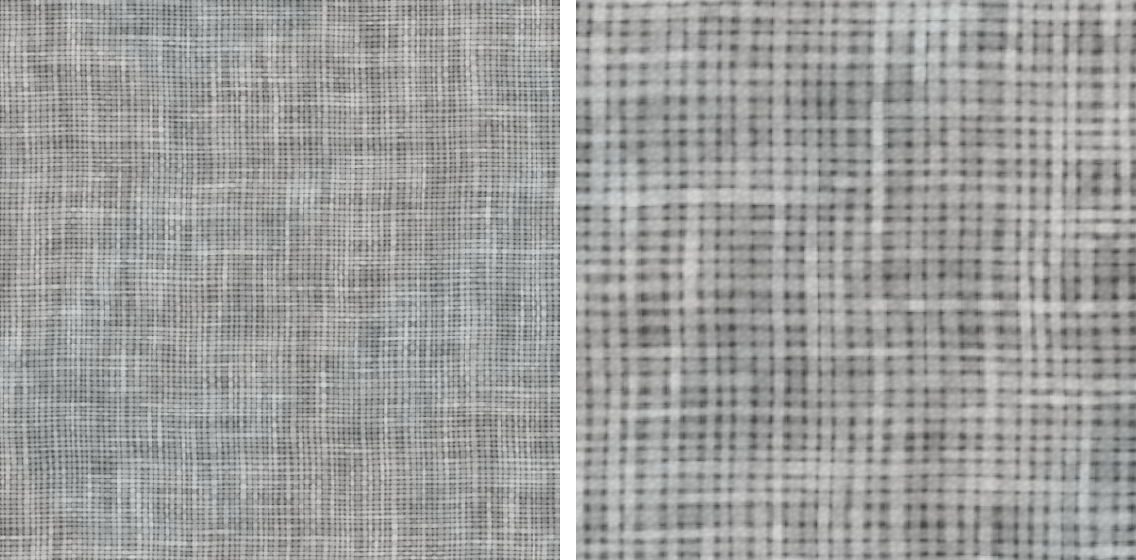
Left: the whole. Right: its middle third, enlarged.
A Shadertoy shader for this texture:

```glsl
const vec2 THREADS = vec2(96.0, 110.0);
const vec3 WARM = vec3(1.008, 1.0, 0.988);
const vec3 COOL = vec3(0.985, 1.003, 1.003);

float hash(vec2 p) {
    p = fract(p * vec2(0.1031, 0.1137));
    p += dot(p, p.yx + 33.33);
    return fract((p.x + p.y) * p.x * 17.3);
}

// Layered sines with phases picked by the seed, roughly -1 to 1
float drift(float x, float seed) {
    float sum = 0.0;
    float amp = 0.5;
    for (int i = 0; i < 3; i++) {
        float phase = 6.2832 * hash(vec2(seed, float(i) * 7.0 + 3.0));
        sum += amp * sin(x + phase);
        x *= 2.3;
        amp *= 0.62;
    }
    return sum;
}

// Distance to the nearest jittered cell point
float cellular(vec2 p) {
    vec2 cell = floor(p);
    float nearest = 2.0;
    for (int j = -1; j <= 1; j++) {
        for (int i = -1; i <= 1; i++) {
            vec2 c = cell + vec2(i, j);
            vec2 point = c + vec2(hash(c), hash(c + 57.0));
            nearest = min(nearest, length(p - point));
        }
    }
    return nearest;
}

// Coverage (x) and tone (y) of one yarn running along the second axis
vec2 yarn(float across, float along, float seed, float soft) {
    float id = floor(across) + seed;
    float center = 0.5 + 0.07 * drift(along * 32.0, id + 5.0);
    float width = 0.32 + 0.07 * drift(along * 14.0, id + 11.0)
                + 0.07 * (hash(vec2(id, 2.0)) - 0.5);
    float d = abs(fract(across) - center);
    float cover = 1.0 - smoothstep(width - soft, width + soft, d);
    float tone = 0.11 * drift(along * 11.0, id)
               + 0.05 * drift(along * 45.0, id + 23.0)
               + 0.07 * (hash(vec2(id, 9.0)) - 0.5);
    return vec2(cover, tone);
}

// Uneven spacing and gentle bending of the yarns
vec2 bend(vec2 uv) {
    vec2 p = uv * THREADS;
    p.x += 0.4 * drift(uv.x * 40.0, 301.0) + 0.25 * drift(uv.y * 9.0, 302.0);
    p.y += 0.35 * drift(uv.y * 43.0, 303.0) + 0.3 * drift(uv.x * 8.0, 304.0);
    return p;
}

// Broad streaks across groups of yarns
float streaks(vec2 uv) {
    float columns = drift(uv.x * 55.0 + 1.5 * sin(uv.y * 7.0), 401.0);
    float rows = drift(uv.y * 48.0 + 1.5 * sin(uv.x * 6.0), 402.0);
    return 0.028 * columns + 0.024 * rows;
}

void mainImage(out vec4 fragColor, in vec2 fragCoord) {
    vec2 uv = fragCoord / iResolution.y;
    vec2 p = bend(uv);
    vec2 soft = max(vec2(0.17), 0.9 * THREADS / iResolution.y);

    // Vertical and horizontal yarns, alternating over and under
    vec2 warp = yarn(p.x, uv.y, 13.0, soft.x);
    vec2 weft = yarn(p.y, uv.x, 613.0, soft.y);
    float parity = mod(floor(p.x) + floor(p.y), 2.0) * 2.0 - 1.0;
    float top = clamp(0.5 + 0.5 * (warp.x - weft.x) + 0.25 * parity, 0.0, 1.0);
    float tone = 0.6 + mix(weft.y, warp.y + 0.015, top);

    // Dark gaps whose depth changes from place to place
    float cover = 1.0 - (1.0 - warp.x) * (1.0 - weft.x);
    float gap = 0.38 + 0.5 * (warp.y + weft.y)
              + 0.06 * (hash(floor(p)) - 0.5);
    float light = mix(gap, tone, cover) + 0.09 * warp.x * weft.x;

    // Streaks and slanted fibre grain
    light += streaks(uv);
    vec2 fibre = vec2(uv.x + 0.5 * uv.y, uv.y - 0.5 * uv.x) * vec2(190.0, 260.0);
    light += 0.09 * (0.45 - cellular(fibre));

    // Faint warm and cool patches
    float patchTone = drift(uv.x * 9.0 + sin(uv.y * 6.0), 501.0)
                    + drift(uv.y * 7.0 + sin(uv.x * 5.0), 502.0);
    vec3 tint = mix(COOL, WARM, smoothstep(-0.8, 0.8, patchTone));
    fragColor = vec4(clamp(light, 0.28, 0.82) * tint, 1.0);
}
```
